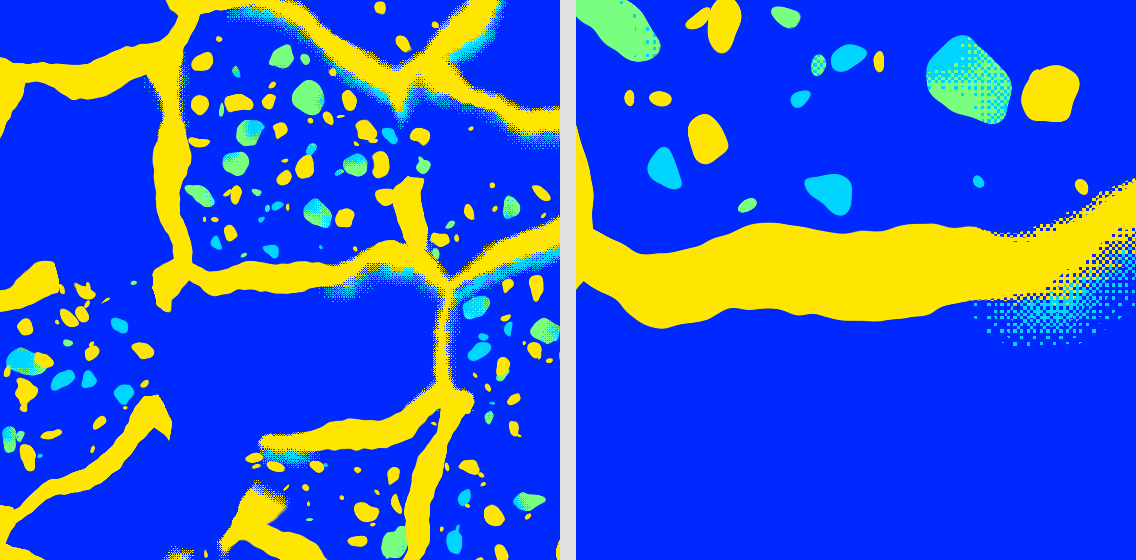
Left, the full canvas; right, a detail of the centre.
Give the GLSL for this pattern, as a WebGL 1 fragment shader.

```glsl
precision highp float;
// Stained tissue map: broken yellow cell walls, scattered grains and dithered fringes on blue.
uniform vec2 u_resolution;

const vec3 BLUE   = vec3(0.00, 0.16, 1.00);
const vec3 YELLOW = vec3(1.00, 0.90, 0.00);
const vec3 GREEN  = vec3(0.47, 1.00, 0.50);
const vec3 CYAN   = vec3(0.00, 0.83, 1.00);

const vec2  CELLS = vec2(2.7, 3.5);      // large cells across the canvas
const float WALL_HALF = 0.025;           // mean half width of a wall
const float GAP_LEVEL = 0.36;            // noise below this breaks the wall
const float LUMEN_SHARE = 0.30;          // share of cells without grains
const float GRAIN_GRID = 15.0;
const float SPECK_GRID = 34.0;
const float GREEN_SHARE = 0.23;
const float CYAN_SHARE = 0.13;
const float DITHER_GRID = 512.0;         // dither dots across the canvas
const vec2  FRINGE_SHIFT = vec2(-0.005, 0.021);

float hash(vec2 p) {
  vec3 q = fract(vec3(p.xyx) * 0.1031);
  q += dot(q, q.yzx + 33.33);
  return fract((q.x + q.y) * q.z);
}

vec2 hash2(vec2 p) { return vec2(hash(p + 17.3), hash(p + 71.9)); }

float noise(vec2 p) {
  vec2 i = floor(p), f = fract(p);
  f = f * f * (3.0 - 2.0 * f);
  return mix(mix(hash(i), hash(i + vec2(1, 0)), f.x),
             mix(hash(i + vec2(0, 1)), hash(i + vec2(1, 1)), f.x), f.y);
}

vec2 wobble(vec2 p) { return vec2(noise(p + 3.7), noise(p + 41.2)) - 0.5; }

// Ordered 4x4 dither threshold
float bayer2(vec2 a) { a = floor(a); return fract(a.x * 0.5 + a.y * a.y * 0.75); }
float bayer4(vec2 a) { return bayer2(a * 0.5) * 0.25 + bayer2(a); }

vec2 cellSite(vec2 g) { return (g + 0.1 + 0.8 * hash2(g + 5.0)) / CELLS; }

// Distance to the nearest Voronoi border, and a random value of the cell
vec2 voronoi(vec2 p) {
  vec2 base = floor(p * CELLS), own = base, toOwn = vec2(9.0);
  for (int y = -1; y <= 1; y++) for (int x = -1; x <= 1; x++) {
    vec2 g = base + vec2(x, y), d = cellSite(g) - p;
    if (dot(d, d) < dot(toOwn, toOwn)) { toOwn = d; own = g; }
  }
  float border = 9.0;
  for (int y = -2; y <= 2; y++) for (int x = -2; x <= 2; x++) {
    vec2 d = cellSite(base + vec2(x, y)) - p, across = d - toOwn;
    if (dot(across, across) > 1e-6)
      border = min(border, dot(0.5 * (d + toOwn), normalize(across)));
  }
  return vec2(border, hash(own + 90.0));
}

// x: signed wall depth, positive inside; y: random value of the cell
vec2 wallField(vec2 p) {
  vec2 q = p + 0.15 * wobble(p * 4.0) + 0.035 * wobble(p * 13.0);
  vec2 cell = voronoi(q);
  float halfWidth = WALL_HALF * (0.45 + 1.1 * noise(p * 11.0 + 8.0));
  float gap = 1.0 - smoothstep(GAP_LEVEL - 0.1, GAP_LEVEL, noise(p * 5.5 + 23.0));
  return vec2(halfWidth - 0.05 * gap - cell.x, cell.y);
}

// Signed depth of yellow, green and cyan grains
vec3 grainField(vec2 p, float grid, float radius, float presence) {
  vec3 depth = vec3(-1.0);
  vec2 base = floor(p * grid);
  for (int y = -1; y <= 1; y++) for (int x = -1; x <= 1; x++) {
    vec2 g = base + vec2(x, y), seed = g + grid * 3.0;
    if (hash(seed) > presence) continue;
    vec2 center = (g + 0.15 + 0.7 * hash2(seed)) / grid;
    float kind = hash(seed + 133.0);
    bool isGreen = kind < GREEN_SHARE;
    bool isCyan = !isGreen && kind < GREEN_SHARE + CYAN_SHARE;
    float r = radius * mix(0.6, 1.25, hash(seed + 211.0)) * (isGreen ? 1.5 : 1.0);
    vec2 wall = wallField(center);
    if (wall.y < LUMEN_SHARE || wall.x > -r - 0.004) continue;
    float angle = 6.2832 * hash(seed + 307.0), c = cos(angle), s = sin(angle);
    float stretch = mix(1.0, 1.4, hash(seed + 401.0));
    vec2 d = mat2(c, -s, s, c) * (p - center) * vec2(1.0 / stretch, stretch);
    float inside = r - length(d);
    if (isGreen) depth.y = max(depth.y, inside);
    else if (isCyan) depth.z = max(depth.z, inside);
    else depth.x = max(depth.x, inside);
  }
  return depth;
}

void main() {
  float size = min(u_resolution.x, u_resolution.y);
  vec2 uv = gl_FragCoord.xy / size;
  float soft = 0.6 / size;
  float threshold = bayer4(uv * DITHER_GRID) + 0.03;
  vec2 rough = uv + 0.005 * wobble(uv * 75.0);
  float patchy = smoothstep(0.5, 0.72, noise(uv * 6.0 + 60.0));

  // Dotted cyan fringe below the walls
  float fringe = smoothstep(-0.014, 0.02, wallField(rough + FRINGE_SHIFT).x);
  fringe *= patchy * (0.5 + 0.7 * noise(uv * 40.0));
  vec3 color = mix(BLUE, CYAN, step(threshold, fringe));

  // Grains and fine specks, with some green ones speckled cyan
  vec2 bent = rough + 0.016 * wobble(uv * 30.0);
  vec3 grains = max(grainField(bent, GRAIN_GRID, 0.0155, 0.85),
                    grainField(bent, SPECK_GRID, 0.0055, 0.16));
  float speckle = smoothstep(0.5, 0.85, noise(uv * 22.0 + 9.0));
  vec3 greenTone = mix(GREEN, CYAN, step(threshold, speckle));
  color = mix(color, CYAN, smoothstep(-soft, soft, grains.z));
  color = mix(color, greenTone, smoothstep(-soft, soft, grains.y));
  color = mix(color, YELLOW, smoothstep(-soft, soft, grains.x));

  // Walls, their edge frayed into dots in patches
  float wall = wallField(rough).x + 0.016 * patchy * (0.5 - threshold);
  color = mix(color, YELLOW, smoothstep(-soft, soft, wall));

  gl_FragColor = vec4(color, 1.0);
}
```
